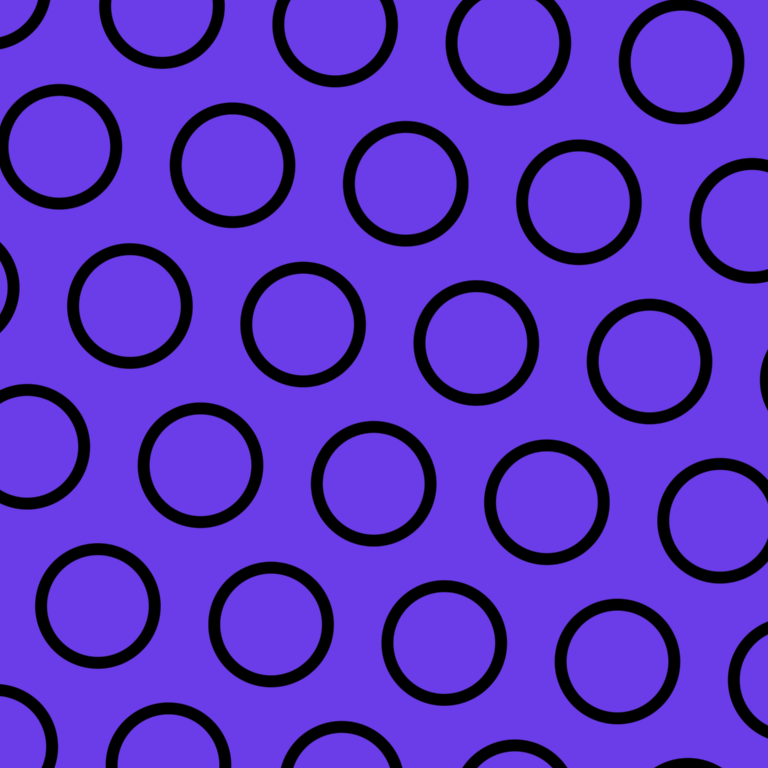
Reproduce this pattern procedurally as a Shadertoy shader.

```glsl
#define SPACING 0.2268
#define TILT 0.1064
#define ANCHOR vec2(0.4866, 0.3701)
#define RING_RADIUS 0.0740
#define LINE_WIDTH 0.0155
#define GROUND vec3(0.42, 0.24, 0.91)
#define INK vec3(0.0)

mat2 rotation(float angle) {
    float c = cos(angle), s = sin(angle);
    return mat2(c, s, -s, c);
}

// Offset from the nearest point of a rectangular grid
vec2 gridOffset(vec2 p, vec2 cell) {
    return p - cell * round(p / cell);
}

// Distance to the nearest point of a triangular lattice:
// two rectangular grids, shifted by half a cell
float latticeDistance(vec2 p, float spacing) {
    vec2 cell = spacing * vec2(1.0, sqrt(3.0));
    vec2 even = gridOffset(p, cell);
    vec2 odd = gridOffset(p - 0.5 * cell, cell);
    return sqrt(min(dot(even, even), dot(odd, odd)));
}

void mainImage(out vec4 fragColor, in vec2 fragCoord) {
    float pixel = 1.0 / iResolution.y;
    vec2 p = rotation(TILT) * (fragCoord * pixel - ANCHOR);

    // Ring outline around each lattice point
    float ring = abs(latticeDistance(p, SPACING) - RING_RADIUS) - 0.5 * LINE_WIDTH;
    float coverage = 1.0 - smoothstep(-pixel, pixel, ring);

    fragColor = vec4(mix(GROUND, INK, coverage), 1.0);
}
```
